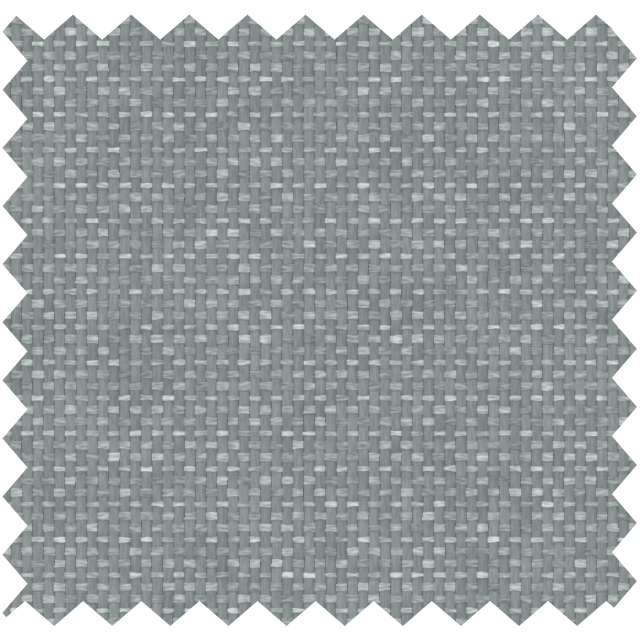
Write a Shadertoy shader that draws this texture.

```glsl
// A swatch of grey plain-weave cloth with pinked (zigzag) edges on white.
// Each grid cell is one crossing of an upright warp and a level weft yarn;
// parity picks the yarn on top, gradient noise adds fibres and slubs.

const vec2  YARNS = vec2(59.0, 54.2);       // warp and weft yarns per canvas
const float THIN_EVERY = 3.0;               // every third weft is thin and pale
const float WEFT_HALF = 0.34;               // half thickness, in cells
const float THIN_HALF = 0.21;
const float WARP_HALF = 0.43;
const float WOBBLE = 0.10;                  // yarn drift, in cells

const float TOOTH_PITCH = 0.0908;
const float TOOTH_DEPTH = 0.039;
const vec2  MARGIN_LOW  = vec2(0.004, 0.022);   // left, bottom
const vec2  MARGIN_HIGH = vec2(0.005, 0.023);   // right, top
const vec2  TIP_LOW  = vec2(0.9505, 0.0846);    // tip position along left, bottom
const vec2  TIP_HIGH = vec2(0.9090, 0.0234);    // tip position along right, top

const vec3 PAPER = vec3(1.0);
const vec3 DARK_YARN = vec3(0.37, 0.405, 0.405);
const vec3 PALE_YARN = vec3(0.84, 0.87, 0.865);

float hash(vec2 p) {
    vec3 q = fract(p.xyx * vec3(0.1031, 0.1030, 0.0973));
    q += dot(q, q.yzx + 33.33);
    return fract((q.x + q.y) * q.z);
}

float cornerSlope(vec2 corner, vec2 offset) {
    float angle = 6.2832 * hash(corner);
    return dot(vec2(cos(angle), sin(angle)), offset);
}

// Gradient noise, roughly -0.7 to 0.7
float noise(vec2 p) {
    vec2 i = floor(p), f = p - i;
    vec2 w = f * f * f * (f * (f * 6.0 - 15.0) + 10.0);
    vec2 e = vec2(1.0, 0.0);
    return mix(mix(cornerSlope(i, f), cornerSlope(i + e.xy, f - e.xy), w.x),
               mix(cornerSlope(i + e.yx, f - e.yx), cornerSlope(i + 1.0, f - 1.0), w.x), w.y);
}

// Zigzag: 0 at each tip, 1 at each notch
vec2 zigzag(vec2 along, vec2 tip) {
    return 2.0 * abs(fract((along - tip) / TOOTH_PITCH + 0.5) - 0.5);
}

// Distance inside the pinked outline, positive on the cloth
float swatch(vec2 uv) {
    vec2 low  = uv - MARGIN_LOW - TOOTH_DEPTH * zigzag(uv.yx, TIP_LOW);
    vec2 high = 1.0 - uv - MARGIN_HIGH - TOOTH_DEPTH * zigzag(uv.yx, TIP_HIGH);
    vec2 inside = min(low, high);
    float slope = 2.0 * TOOTH_DEPTH / TOOTH_PITCH;
    return min(inside.x, inside.y) / sqrt(1.0 + slope * slope);
}

vec3 weave(vec2 uv, float pixel) {
    vec2 grid = uv * YARNS;
    grid += WOBBLE * vec2(noise(grid * vec2(0.6, 0.35)), noise(grid * vec2(0.4, 0.7) + 51.0));
    vec2 cell = floor(grid), local = grid - cell - 0.5;
    vec2 soft = 0.04 + 0.5 * pixel * YARNS;
    float weftOnTop = mod(cell.x + cell.y, 2.0);
    float thin = step(THIN_EVERY - 1.5, mod(cell.y, THIN_EVERY));

    // Warp: rounded upright yarn with lengthwise fibres
    float across = abs(local.x);
    float warpMask = 1.0 - smoothstep(WARP_HALF - soft.x, WARP_HALF + soft.x, across);
    float warp = 0.35 - 0.35 * across * across - 0.10 * local.x;
    warp += 0.13 * noise(grid * vec2(4.0, 0.9) + 17.0);
    warp += 0.10 * noise(vec2(cell.x * 5.37, grid.y * 0.22));
    warp += 0.07 * (hash(cell + vec2(3.0, floor(weftOnTop + 0.5))) - 0.5);

    // Weft: paler level yarn with uneven thickness and brightness
    float halfWidth = mix(WEFT_HALF, THIN_HALF, thin);
    halfWidth += 0.13 * noise(vec2(grid.x * 1.3, cell.y * 3.71));
    float weftMask = 1.0 - smoothstep(halfWidth - soft.y, halfWidth + soft.y, abs(local.y));
    float weft = 0.57 + 0.14 * thin - 0.7 * local.y * local.y;
    weft += 0.32 * (hash(cell + 9.0) - 0.5);
    weft += 0.24 * noise(vec2(grid.x * 0.37, cell.y * 7.31));
    weft += 0.36 * noise(grid * vec2(1.3, 4.6) + 83.0);
    weft -= 0.6 * pow(across * 2.0, 4.0) * mix(0.35, 0.15, weftOnTop);

    // Shadow where the warp dips below a weft, deepest underneath it
    float beyond = max(abs(local.y) - halfWidth, 0.0);
    float shadow = weftOnTop * exp(-beyond * 12.0) * (local.y < 0.0 ? 0.16 : 0.07);
    warp -= shadow;

    // Stack the yarns over the dark gaps
    float gap = 0.10;
    float warpAbove = mix(mix(gap, weft - 0.10, weftMask), warp, warpMask);
    float weftAbove = mix(mix(gap, warp, warpMask), weft, weftMask);
    float tone = mix(warpAbove, weftAbove, weftOnTop);

    // Broad fading and fine grain
    tone += 0.05 * noise(uv * 5.0) + 0.05 * noise(grid * 5.0 + 29.0);
    return mix(DARK_YARN, PALE_YARN, clamp(tone, 0.0, 1.0));
}

void mainImage(out vec4 fragColor, in vec2 fragCoord) {
    vec2 uv = fragCoord / iResolution.xy;
    float pixel = 1.0 / min(iResolution.x, iResolution.y);
    float cloth = smoothstep(-0.7 * pixel, 0.7 * pixel, swatch(uv));
    fragColor = vec4(mix(PAPER, weave(uv, pixel), cloth), 1.0);
}
```
